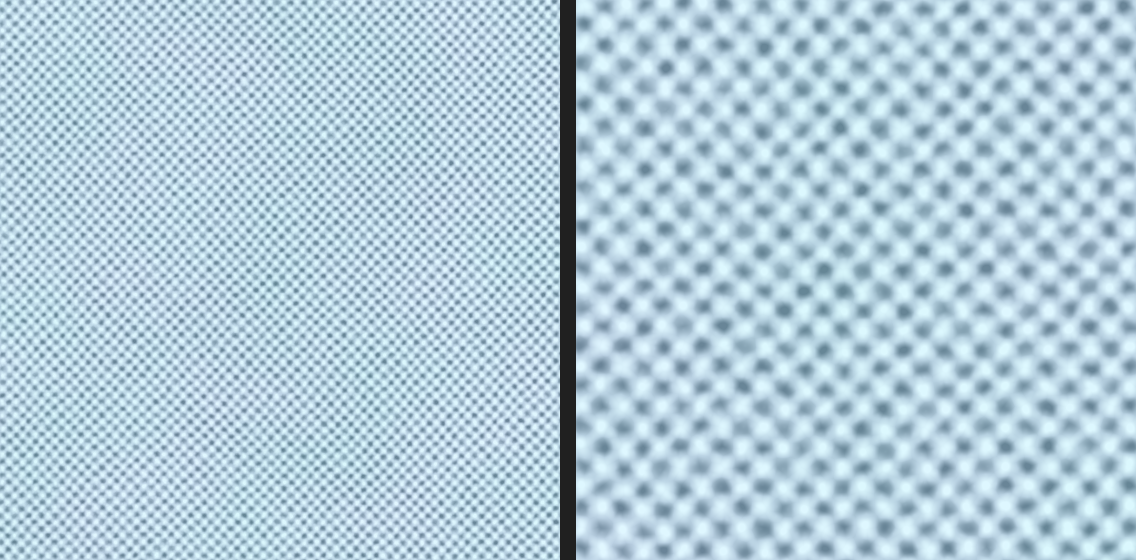
Left, the full canvas; right, a detail of the centre.
Write a Shadertoy shader that draws this texture.

```glsl
const float TAU = 6.2831853;
const float REPEATS = 42.0;       // holes along a row, and along a column
const float GRAIN_SCALE = 150.0;  // fibre cells across the canvas
const vec3 SHADOW = vec3(0.45, 0.56, 0.63);
const vec3 MIDTONE = vec3(0.72, 0.82, 0.885);
const vec3 HIGHLIGHT = vec3(0.87, 0.97, 1.0);

vec2 hash22(vec2 p) {
    vec3 q = fract(p.xyx * vec3(0.1031, 0.1030, 0.0973));
    q += dot(q, q.yzx + 33.33);
    return fract((q.xx + q.yz) * q.zy);
}

// Distance to the nearest scattered point
float cellular(vec2 p) {
    vec2 cell = floor(p);
    float nearest = 2.0;
    for (int j = -1; j <= 1; j++) {
        for (int i = -1; i <= 1; i++) {
            vec2 neighbour = cell + vec2(i, j);
            nearest = min(nearest, distance(p, neighbour + hash22(neighbour)));
        }
    }
    return nearest;
}

// Layered sines, roughly -1 to 1
float waves(vec2 p, float phase) {
    float sum = 0.0;
    float weight = 0.5;
    for (int i = 0; i < 4; i++) {
        sum += weight * sin(p.x + phase + 1.3 * sin(p.y + phase * 1.7));
        p = mat2(1.2, 1.5, -1.5, 1.2) * p + 2.1;
        weight *= 0.6;
    }
    return sum;
}

// Uneven thread tension bends the rows
vec2 bend(vec2 p) {
    vec2 slow = vec2(waves(p * 7.0, 0.4), waves(p * 7.0, 3.1));
    vec2 quick = vec2(waves(p * 75.0, 1.9), waves(p * 75.0, 5.2));
    return (0.16 * slow + 0.055 * quick) / REPEATS;
}

// Staggered weave: 1 in a hole, -1 on a raised thread
float weave(vec2 p) {
    vec2 diagonal = vec2(p.x + p.y, p.x - p.y);
    vec2 ripple = cos(TAU * diagonal);
    float height = 0.5 * (ripple.x + ripple.y);
    vec2 variation = hash22(floor(diagonal + 0.5) + 200.0);
    float depth = mix(0.72, 1.2, variation.x);
    float rowShade = 0.07 * cos(2.0 * TAU * p.y);
    return max(height, 0.0) * depth + min(height, 0.0) + rowShade;
}

vec3 clothColour(float shade) {
    vec3 dark = mix(MIDTONE, SHADOW, clamp(shade, 0.0, 1.15));
    return mix(dark, HIGHLIGHT, clamp(-shade * 1.15, 0.0, 1.0));
}

void mainImage(out vec4 fragColor, in vec2 fragCoord) {
    vec2 uv = fragCoord / iResolution.y;
    vec2 cloth = (uv + bend(uv)) * REPEATS;

    // Holes, fibre grain and broad fading
    float grain = cellular(uv * GRAIN_SCALE + 50.0) - 0.48;
    float fading = waves(uv * 9.0, 2.6);
    float shade = weave(cloth + vec2(0.27, 0.18));
    shade *= 1.0 + 0.1 * (uv.x - 0.5);
    shade += 0.42 * grain + 0.05 * fading;

    // Faint drift between cyan and violet
    vec3 colour = clothColour(shade);
    colour += vec3(0.014, -0.004, 0.006) * waves(uv * 12.0, 4.3);
    fragColor = vec4(clamp(colour, 0.0, 1.0), 1.0);
}
```
